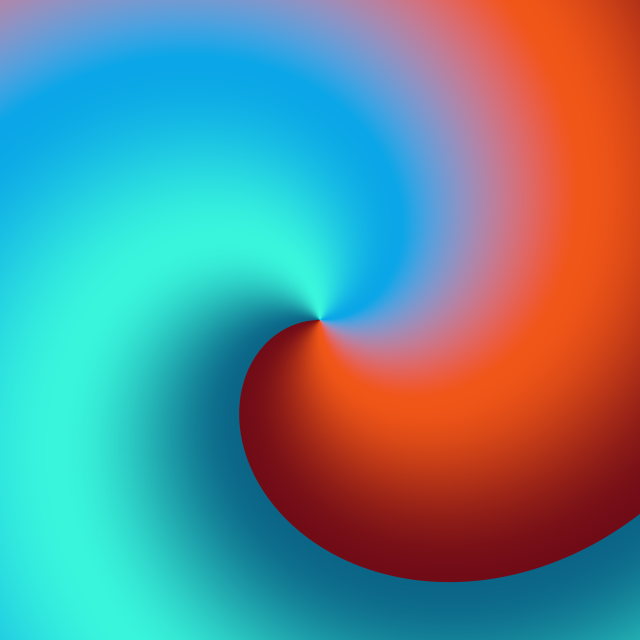
Give the GLSL for this background, as a Shadertoy shader.

```glsl
// A smooth five-colour angular gradient twisted into a spiral with one crisp seam.

const float TAU = 6.2831853;
const float TWIST = 0.7071;        // turns per canvas height of radius

const vec3 MAROON = vec3(0.443, 0.045, 0.092);
const vec3 ORANGE = vec3(0.943, 0.337, 0.092);
const vec3 BLUE   = vec3(0.039, 0.650, 0.905);
const vec3 CYAN   = vec3(0.224, 0.962, 0.864);
const vec3 TEAL   = vec3(0.043, 0.396, 0.530);

// Eased mix; a gamma above 1 keeps the middle of the blend bright.
vec3 blend(vec3 a, vec3 b, float x, float gamma) {
    float eased = smoothstep(0.0, 1.0, x);
    return pow(mix(pow(a, vec3(gamma)), pow(b, vec3(gamma)), eased), vec3(1.0 / gamma));
}

// Colour around one full turn, from the warm side of the seam to the cool side.
vec3 palette(float turn) {
    float x = turn * 4.0;
    if (x < 1.0) return blend(MAROON, ORANGE, x, 1.0);
    if (x < 2.0) return blend(ORANGE, BLUE, x - 1.0, 2.2);
    if (x < 3.0) return blend(BLUE, CYAN, x - 2.0, 1.0);
    return blend(CYAN, TEAL, x - 3.0, 1.0);
}

// Signed turns from the seam, in -0.5 to 0.5; positive on the warm side.
float seamOffset(vec2 p, float twist) {
    float turn = atan(p.y, p.x) / TAU - 0.5 - twist * length(p);
    return turn - floor(turn + 0.5);
}

void mainImage(out vec4 fragColor, in vec2 fragCoord) {
    vec2 p = (fragCoord - 0.5 * iResolution.xy) / iResolution.y;
    float offset = seamOffset(p, TWIST);

    // Width of one pixel measured in turns
    float slope = length(vec2(1.0 / (TAU * max(length(p), 0.0001)), TWIST));
    float width = min(slope / iResolution.y, 0.5);

    // Join the two ends of the palette across the seam
    vec3 warm = palette(max(offset, 0.0));
    vec3 cool = palette(1.0 + min(offset, 0.0));
    float coverage = clamp(0.5 + offset / width, 0.0, 1.0);
    fragColor = vec4(mix(cool, warm, coverage), 1.0);
}
```
